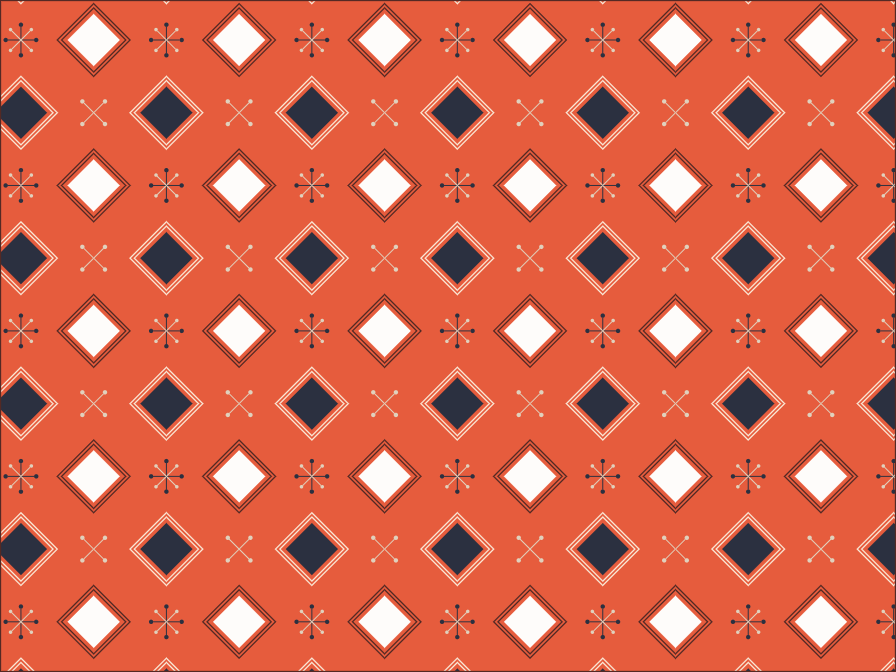
A WebGL 2 fragment shader for this pattern:

```glsl
#version 300 es
precision highp float;
// Staggered white and navy diamonds in double outlines, with pin stars and pin crosses between.

// Lengths below are in tile widths, except ROWS (tiles per canvas height).
#define ROWS 4.62
#define ANCHOR vec2(0.644, 0.345)
#define DIAMOND_RADIUS 0.180
#define INNER_RING 0.2205
#define OUTER_RING 0.250
#define RING_WIDTH 0.0090
#define SPOKE_WIDTH 0.0068
#define STAR_ARM 0.105
#define STAR_DIAGONAL 0.101
#define CROSS_ARM 0.110
#define DOT_RADIUS 0.0150
#define BORDER_WIDTH 0.0080

uniform vec2 u_resolution;
out vec4 fragColor;

const vec3 ORANGE = vec3(0.902, 0.362, 0.240);
const vec3 WHITE = vec3(0.995, 0.990, 0.980);
const vec3 NAVY = vec3(0.170, 0.190, 0.250);
const vec3 BROWN = vec3(0.330, 0.160, 0.140);
const vec3 CREAM = vec3(0.980, 0.900, 0.830);
const vec3 BEIGE = vec3(0.880, 0.820, 0.740);

// Coverage of a shape from its signed distance and the pixel size.
float cover(float dist, float pixel) {
    return clamp(0.5 - dist / pixel, 0.0, 1.0);
}

// Position relative to the nearest repeat of a motif.
vec2 tileLocal(vec2 p, vec2 offset) {
    return fract(p - ANCHOR - offset + 0.5) - 0.5;
}

vec2 rotate45(vec2 p) {
    return vec2(p.x + p.y, p.y - p.x) * 0.70710678;
}

float diamond(vec2 p, float radius) {
    return (abs(p.x) + abs(p.y) - radius) * 0.70710678;
}

// Two concentric diamond outlines.
float rings(vec2 p) {
    float inner = abs(diamond(p, INNER_RING));
    float outer = abs(diamond(p, OUTER_RING));
    return min(inner, outer) - 0.5 * RING_WIDTH;
}

// Four spokes along the axes, each ending in a dot.
float pins(vec2 p, float arm, float dotRadius) {
    p = abs(p);
    p = vec2(max(p.x, p.y), min(p.x, p.y));
    float spoke = length(p - vec2(min(p.x, arm), 0.0)) - 0.5 * SPOKE_WIDTH;
    float tip = length(p - vec2(arm, 0.0)) - dotRadius;
    return min(spoke, tip);
}

void main() {
    float pixel = ROWS / u_resolution.y;
    vec2 p = gl_FragCoord.xy * pixel;
    vec3 color = ORANGE;

    // White diamonds with dark outlines
    vec2 local = tileLocal(p, vec2(0.0));
    color = mix(color, BROWN, cover(rings(local), pixel));
    color = mix(color, WHITE, cover(diamond(local, DIAMOND_RADIUS), pixel));

    // Navy diamonds with light outlines
    local = tileLocal(p, vec2(0.5));
    color = mix(color, CREAM, cover(rings(local), pixel));
    color = mix(color, NAVY, cover(diamond(local, DIAMOND_RADIUS), pixel));

    // Eight-armed stars: dark upright pins under light diagonal pins
    local = tileLocal(p, vec2(0.5, 0.0));
    color = mix(color, NAVY, cover(pins(local, STAR_ARM, DOT_RADIUS), pixel));
    float diagonals = pins(rotate45(local), STAR_DIAGONAL, 0.8 * DOT_RADIUS);
    color = mix(color, BEIGE, cover(diagonals, pixel));

    // Light diagonal crosses
    local = tileLocal(p, vec2(0.0, 0.5));
    float crosses = pins(rotate45(local), CROSS_ARM, DOT_RADIUS);
    color = mix(color, BEIGE, cover(crosses, pixel));

    // Hairline border around the canvas
    vec2 toEdge = min(p, u_resolution * pixel - p);
    float border = min(toEdge.x, toEdge.y) - BORDER_WIDTH;
    color = mix(color, BROWN, cover(border, pixel));

    fragColor = vec4(color, 1.0);
}
```
